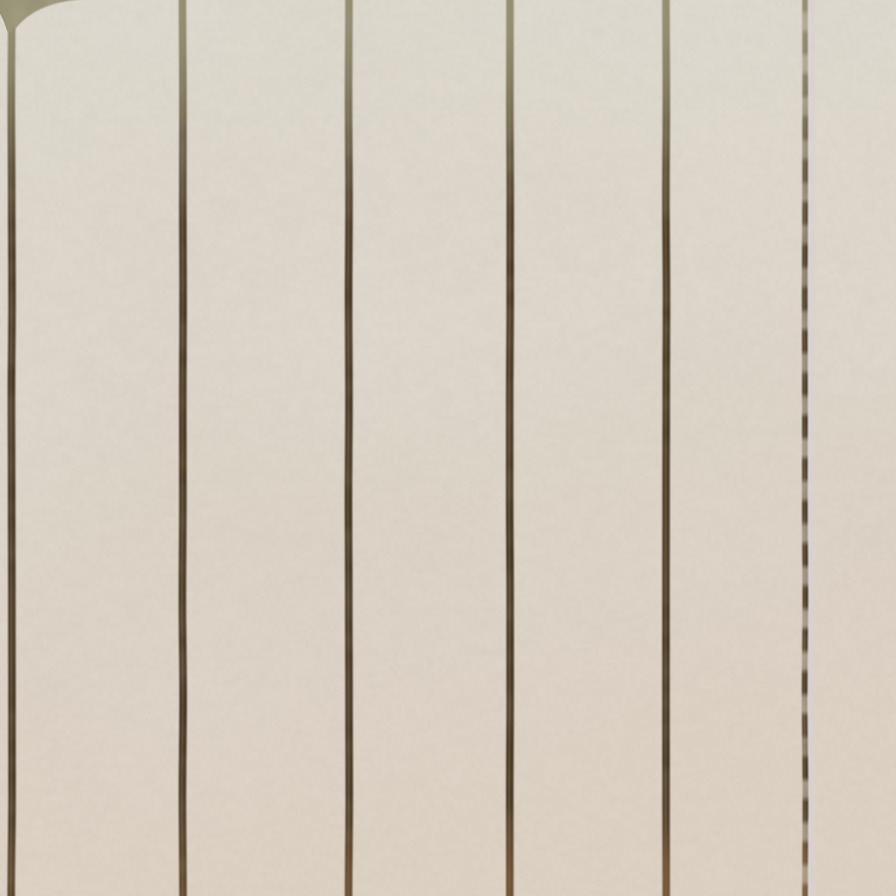
This pattern is drawn by a Shadertoy shader. Its source:

```glsl
// Pale vertical panels split by narrow dark seams, with soft wear and fine grain.

const int SEAM_COUNT = 6;
const vec3 OLIVE = vec3(0.61, 0.59, 0.48);
const vec3 UMBER = vec3(0.30, 0.24, 0.17);
const vec3 RUST = vec3(0.54, 0.40, 0.27);

float hash(vec2 p) {
    vec3 q = fract(vec3(p.xyx) * 0.1031);
    q += dot(q, q.yzx + 33.33);
    return fract((q.x + q.y) * q.z);
}

float noise(vec2 p) {
    vec2 cell = floor(p);
    vec2 f = fract(p);
    f = f * f * (3.0 - 2.0 * f);
    return mix(mix(hash(cell), hash(cell + vec2(1, 0)), f.x),
               mix(hash(cell + vec2(0, 1)), hash(cell + vec2(1, 1)), f.x), f.y);
}

// Seam spacing narrows toward the right; the last panel is cut shorter.
float seamPosition(float index) {
    return 0.013 + 0.1938 * index - 0.0028 * index * index
         - 0.0135 * step(4.5, index);
}

// Soft-edged vertical band around a signed offset.
float band(float offset, float halfWidth, float blur) {
    return 1.0 - smoothstep(halfWidth - blur, halfWidth + blur, abs(offset));
}

vec3 panelColor(vec2 uv) {
    float warmth = smoothstep(0.0, 1.0, 1.0 - uv.y + 0.15 * (uv.x - 0.5));
    vec3 color = mix(vec3(0.862, 0.842, 0.797), vec3(0.860, 0.814, 0.762), warmth);
    float grain = 0.6 * noise(uv * 240.0) + 0.4 * noise(uv * vec2(70.0, 110.0)) - 0.5;
    float cloud = noise(uv * 5.0 + 7.0) - 0.5;
    return color + 0.018 * grain + 0.008 * cloud * vec3(0.7, 1.0, 1.3);
}

// Olive at the top, dark along the middle, rusty at the foot.
vec3 seamColor(float offset, float y, float index) {
    float ridge = band(offset + 0.0006, 0.0012, 0.0012);
    vec3 color = UMBER + 0.08 * ridge * vec3(1.0, 0.95, 0.65);
    color += 0.05 * (noise(vec2(index * 17.0, y * 60.0)) - 0.5);
    color = mix(color, OLIVE, 0.9 * smoothstep(0.70, 1.0, y));
    float foot = 1.0 - smoothstep(0.015, 0.11, y);
    return mix(color, RUST, foot * (0.25 + 0.10 * index));
}

vec3 drawSeam(vec3 base, vec2 uv, float index, float blur) {
    float wobble = 0.0010 * (noise(vec2(index * 9.0, uv.y * 9.0)) - 0.5);
    float offset = uv.x - seamPosition(index) - wobble;
    float broken = step(4.5, index);
    float halfWidth = mix(0.0042, 0.0031, broken);

    // The last seam is worn into dashes beside a pale bluish edge.
    float dash = smoothstep(0.25, 0.65, abs(fract(uv.y * 21.0) - 0.5) * 2.0);
    float wear = broken * (1.0 - dash) * (0.45 + 0.3 * noise(vec2(3.0, uv.y * 30.0)));
    float halo = broken * band(offset - 0.0075, 0.0035, 0.0035);
    vec3 color = mix(base, vec3(0.85, 0.82, 0.82), halo * (0.55 + 0.35 * dash));
    float glint = broken * band(offset - 0.0035, 0.0010, blur);
    color = mix(color, vec3(0.90, 0.88, 0.89), glint * 0.6);

    vec3 ink = mix(seamColor(offset, uv.y, index), vec3(0.76, 0.72, 0.66), wear);
    return mix(color, ink, band(offset, halfWidth, blur));
}

// Gap above the rounded panel shoulders at the upper left.
float cornerGap(vec2 uv, float blur) {
    float rightDepth = 0.035 * exp(-max(uv.x - 0.018, 0.0) / 0.030) - 0.004;
    float leftDepth = 0.035 * exp(-max(0.008 - uv.x, 0.0) / 0.010);
    float depth = uv.x < 0.013 ? leftDepth : rightDepth;
    return smoothstep(-blur, blur, depth - (1.0 - uv.y)) * step(uv.x, 0.09);
}

void mainImage(out vec4 fragColor, in vec2 fragCoord) {
    vec2 uv = fragCoord / iResolution.xy;
    float blur = max(0.0019, 0.75 / iResolution.x);

    vec3 color = panelColor(uv);
    for (int i = 0; i < SEAM_COUNT; i++) {
        color = drawSeam(color, uv, float(i), blur);
    }

    vec3 gapColor = OLIVE + 0.04 * (noise(uv * 50.0) - 0.5);
    color = mix(color, gapColor, cornerGap(uv, blur));
    fragColor = vec4(clamp(color, 0.0, 1.0), 1.0);
}
```
